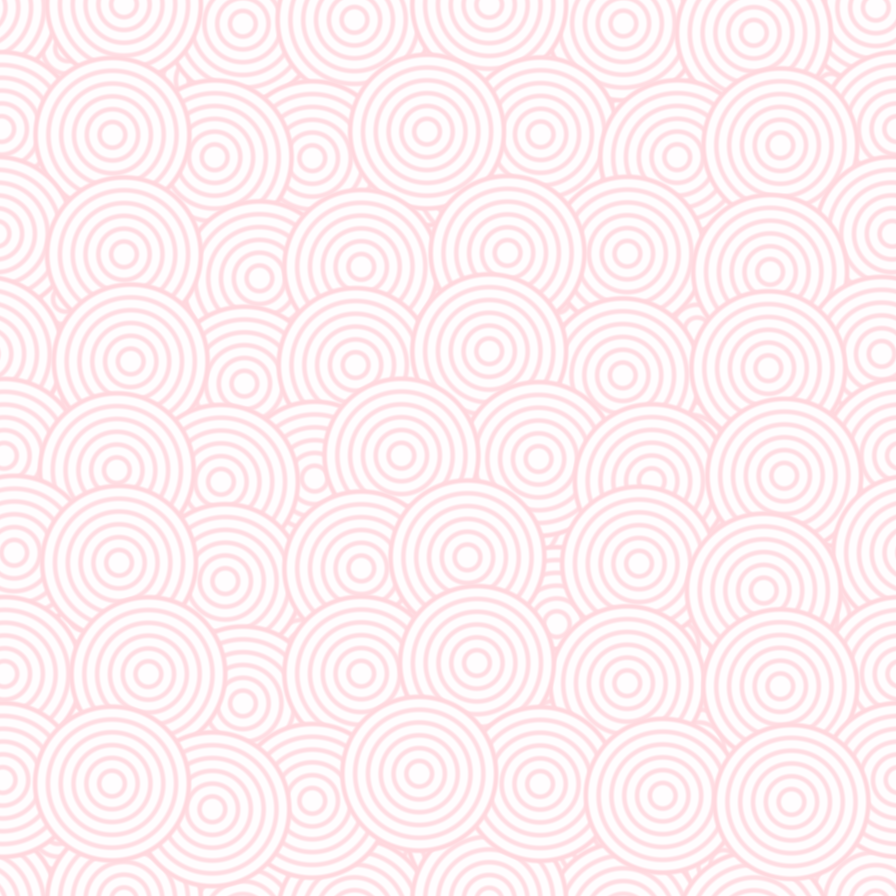
Reproduce this pattern procedurally as a Shadertoy shader.

```glsl
const float TAU = 6.2831853;
const vec3 PAPER = vec3(1.0, 0.992, 0.996);
const vec3 INK = vec3(1.0, 0.868, 0.89);

// Back-to-front column order for rows of seven and of eight discs
const int ORDER7[7] = int[7](0, 2, 5, 3, 1, 4, 6);
const int ORDER8[8] = int[8](0, 3, 5, 2, 6, 1, 7, 4);

float hash(vec2 p) {
    return fract(sin(dot(p, vec2(127.1, 311.7))) * 43758.5453);
}

// Mostly near zero, with an occasional larger shift
float rareShift(vec2 id) {
    float h = hash(id) - 0.5;
    return h * h * h;
}

vec2 discCenter(int row, int column, int count, float layer) {
    float u = (float(column) + 0.5 * layer) / float(count);
    float v = float(row) / 8.0;
    vec2 id = vec2(column, row % 8) + 17.0 * layer;
    vec2 center = vec2(u + 0.005 - 0.016 * (1.0 - cos(TAU * u)),
                       v + 0.023 + 0.018 * sin(TAU * v)
                         + 0.018 * cos(2.0 * TAU * u - 3.77) + 0.06 * layer);
    return center + vec2(0.22, 0.14) * vec2(rareShift(id), rareShift(id + 5.3));
}

// Opaque disc with six evenly spaced rings
vec3 paintDisc(vec3 color, vec2 offset, float pixel) {
    float spacing = 0.0143;
    float t = length(offset) / spacing;
    float soft = max(0.26, 1.5 * pixel / spacing);
    float ringDistance = abs(t - clamp(round(t), 1.0, 6.0));
    float line = 1.0 - smoothstep(0.05, 0.05 + soft, ringDistance);
    float fill = 1.0 - smoothstep(6.0, 6.0 + 0.5 * soft, t);
    vec3 ink = t > 5.5 ? INK - vec3(0.0, 0.02, 0.018) : INK;
    return mix(mix(color, PAPER, fill), ink, line);
}

void mainImage(out vec4 fragColor, in vec2 fragCoord) {
    float pixel = 1.0 / iResolution.y;
    vec2 p = fragCoord * pixel;
    p.y = 1.0 - p.y;
    vec3 color = PAPER;

    // A hidden staggered layer fills the gaps behind the main one
    for (int layer = 1; layer >= 0; layer--) {
        // The wrapped bottom row lies behind all others
        for (int i = 0; i < 9; i++) {
            int row = (i + 8) % 9;
            int count = row % 3 == 1 ? 8 : 7;
            for (int k = 0; k < count; k++) {
                int column = count == 8 ? ORDER8[k] : ORDER7[k];
                vec2 offset = p - discCenter(row, column, count, float(layer));
                offset.x -= round(offset.x);
                if (dot(offset, offset) < 0.0104) {
                    color = paintDisc(color, offset, pixel);
                }
            }
        }
    }
    fragColor = vec4(color, 1.0);
}
```
